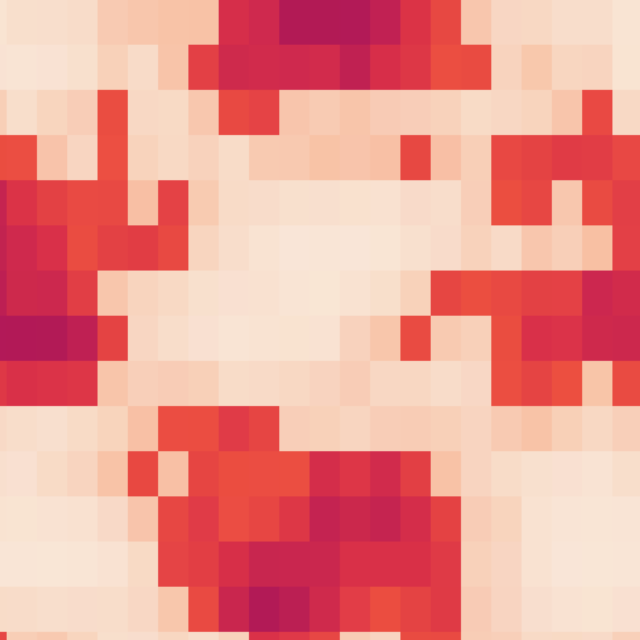
A three.js fragment shader for this texture:

```glsl
// Coarse heat-map mosaic: crimson clusters on a cream and peach ground.
varying vec2 vUv;

float hash(vec2 p) {
  vec3 q = fract(p.xyx * vec3(0.1031, 0.1030, 0.0973));
  q += dot(q, q.yzx + 33.33);
  return fract((q.x + q.y) * q.z);
}

vec2 gradient(vec2 corner) {
  float angle = 6.2832 * hash(corner + 17.0);
  return vec2(cos(angle), sin(angle));
}

float gradientNoise(vec2 p) {
  vec2 i = floor(p);
  vec2 f = p - i;
  vec2 u = f * f * f * (f * (f * 6.0 - 15.0) + 10.0);
  float a = dot(gradient(i), f);
  float b = dot(gradient(i + vec2(1.0, 0.0)), f - vec2(1.0, 0.0));
  float c = dot(gradient(i + vec2(0.0, 1.0)), f - vec2(0.0, 1.0));
  float d = dot(gradient(i + 1.0), f - 1.0);
  return mix(mix(a, b, u.x), mix(c, d, u.x), u.y);
}

// Staggered broad clusters, broken up by two scales of noise.
float heatField(vec2 p) {
  float clusters = cos(6.2832 * (p.x - 0.5)) * cos(7.57 * (0.98 - p.y));
  float patches = 1.2 * gradientNoise(p * vec2(4.3, 6.1) + 3.7);
  float spikes = 0.65 * gradientNoise(p * vec2(12.3, 7.3) + 41.3);
  return clusters + patches + spikes;
}

// Pale tones below the threshold, a sudden jump to reds above it.
vec3 heatColor(float heat) {
  vec3 cream = vec3(0.975, 0.905, 0.845);
  vec3 peach = vec3(0.972, 0.750, 0.640);
  vec3 vermilion = vec3(0.925, 0.310, 0.255);
  vec3 crimson = vec3(0.850, 0.185, 0.285);
  vec3 plum = vec3(0.700, 0.100, 0.340);
  float level = heat - 0.15;
  if (level < 0.0) return mix(peach, cream, 1.0 - exp(2.2 * level));
  vec3 red = mix(vermilion, crimson, clamp(level / 0.55, 0.0, 1.0));
  return mix(red, plum, clamp((level - 0.55) / 0.6, 0.0, 1.0));
}

vec3 cellColor(vec2 cell, vec2 grid, vec2 offset) {
  vec2 center = (cell + 0.5 + offset) / grid;
  float grain = hash(cell + 71.0) - 0.5;
  vec3 color = heatColor(heatField(center) + 0.12 * grain);
  return color + vec3(0.0, 0.004, -0.012) * (hash(cell + 113.0) - 0.5);
}

void main() {
  // Tall cells, cut off unevenly at the canvas border
  vec2 grid = vec2(21.13, 14.17);
  vec2 offset = vec2(0.22, 0.18);
  vec2 p = vUv * grid - offset - 0.5;
  vec2 cell = floor(p);

  // Blend the four nearest cells across a thin seam
  vec2 seam = 0.0014 * grid;
  vec2 w = smoothstep(0.5 - seam, 0.5 + seam, p - cell);
  vec3 lower = mix(cellColor(cell, grid, offset),
                   cellColor(cell + vec2(1.0, 0.0), grid, offset), w.x);
  vec3 upper = mix(cellColor(cell + vec2(0.0, 1.0), grid, offset),
                   cellColor(cell + 1.0, grid, offset), w.x);
  gl_FragColor = vec4(mix(lower, upper, w.y), 1.0);
}
```
